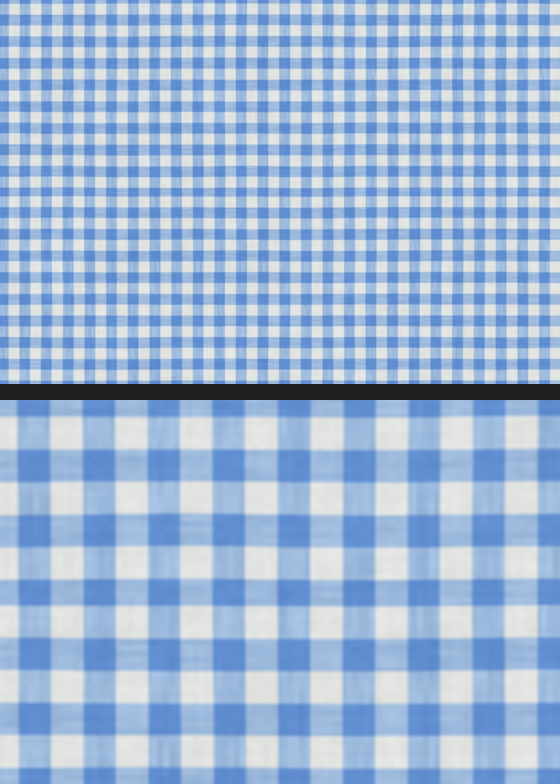
Top, the full canvas; bottom, a detail of the centre.
Write a WebGL 2 fragment shader that draws this texture.

```glsl
#version 300 es
precision highp float;
// Blue and white gingham cotton with soft stripe edges and a fine uneven weave.
uniform vec2 u_resolution;
out vec4 outColor;

float hash(vec2 p) {
  return fract(sin(dot(p, vec2(127.1, 311.7))) * 43758.5453);
}

float noise(vec2 p) {
  vec2 i = floor(p), f = fract(p);
  f = f * f * (3.0 - 2.0 * f);
  return mix(mix(hash(i), hash(i + vec2(1, 0)), f.x),
             mix(hash(i + vec2(0, 1)), hash(i + vec2(1, 1)), f.x), f.y);
}

// Coverage of a stripe centred on each whole number, half a repeat wide
float stripe(float x, float soft) {
  float d = abs(fract(x + 0.5) - 0.5);
  return 1.0 - smoothstep(-soft, soft, d - 0.248);
}

void main() {
  // One unit is one check repeat, counted from the top left
  float repeats = 17.742;
  float pixel = repeats / u_resolution.y;
  vec2 p = vec2(gl_FragCoord.x, u_resolution.y - gl_FragCoord.y) * pixel;

  // Slight pull of the cloth, and one tightly beaten row near the middle
  vec2 q = p - vec2(0.152, 0.924);
  q.x += 0.035 * (noise(p * vec2(0.5, 0.35)) - 0.5);
  q.y += 0.035 * (noise(p * vec2(0.35, 0.5) + 40.0) - 0.5);
  q.y += 0.094 * clamp((p.y - 8.676) / 0.41, 0.0, 1.0);

  // Threads: long streaks along each direction, plus small slubs
  float warp = noise(p * vec2(11.0, 1.3)) - 0.5;
  float weft = noise(p * vec2(1.3, 11.0) + 70.0) - 0.5;
  float slub = noise(p * 9.0 + 20.0) - 0.5;

  // Dyed stripes in both directions
  float soft = max(0.045, 0.75 * pixel);
  float column = stripe(q.x, soft);
  float row = stripe(q.y, soft);

  vec3 white = vec3(0.885, 0.892, 0.882);
  vec3 paleBlue = vec3(0.615, 0.730, 0.865);
  vec3 deepBlue = vec3(0.375, 0.555, 0.815);
  vec3 color = mix(mix(white, paleBlue, column), mix(paleBlue, deepBlue, column), row);

  // Weave shows most where blue threads cross white ones
  float mixedCloth = abs(column - row);
  color += vec3(1.0, 0.75, 0.4) * mixedCloth * (0.07 * warp * column + 0.05 * weft * row);
  color += 0.022 * (warp + weft) + 0.02 * slub;

  // Broad faint unevenness of the dye
  color += 0.014 * (noise(p * 0.4 + 9.0) - 0.5);
  outColor = vec4(clamp(color, 0.0, 1.0), 1.0);
}
```
